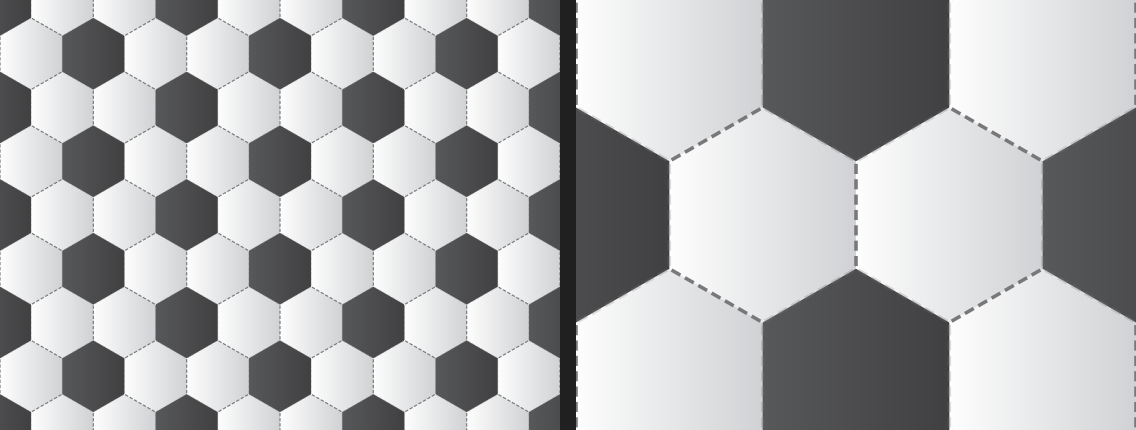
Left, the full canvas; right, a detail of the centre.
Give the GLSL for this pattern, as a Shadertoy shader.

```glsl
#define COLUMNS 9.0
#define ROWS 8.0
#define SEAM_WIDTH 0.019
#define DASHES 7.0
#define DASH_FILL 0.66
#define DARK_SEAM 0.25
#define SEAM_COLOR vec3(0.47, 0.47, 0.48)
#define LIGHT_LEFT vec3(0.995)
#define LIGHT_RIGHT vec3(0.815, 0.822, 0.832)
#define DARK_LEFT vec3(0.342, 0.346, 0.352)
#define DARK_RIGHT vec3(0.252, 0.250, 0.256)

const float ROW_STEP = 0.8660254;  // row spacing for hexagons of width 1
const float SIDE = 0.5773503;      // hexagon side length

// 1 for every third hexagon of a row, staggered on odd rows
float isDark(vec2 center) {
    float row = floor(center.y / ROW_STEP + 0.5);
    float phase = mod(center.x + 1.5 * row + 0.5, 3.0);
    return step(phase, 1.0);
}

// Left-to-right gradient inside one hexagon
vec3 panelColor(vec2 local, float dark) {
    float t = clamp(local.x + 0.5, 0.0, 1.0);
    return mix(mix(LIGHT_LEFT, LIGHT_RIGHT, t), mix(DARK_LEFT, DARK_RIGHT, t), dark);
}

// Offset from the nearest hexagon center
vec2 hexLocal(vec2 p) {
    vec2 cell = vec2(1.0, 2.0 * ROW_STEP);
    vec2 a = mod(p + 0.5 * cell, cell) - 0.5 * cell;
    vec2 b = mod(p, cell) - 0.5 * cell;
    return dot(a, a) < dot(b, b) ? a : b;
}

float coverage(float dist, float pixel) {
    return clamp(dist / pixel + 0.5, 0.0, 1.0);
}

void mainImage(out vec4 fragColor, in vec2 fragCoord) {
    vec2 p = fragCoord / iResolution.xy * vec2(COLUMNS, ROWS * ROW_STEP);
    float pixel = COLUMNS / iResolution.x;
    vec2 local = hexLocal(p);
    vec2 center = p - local;

    // Direction of the closest side
    vec2 axis = vec2(1.0, 0.0);
    float reach = -1.0;
    for (int i = 0; i < 6; i++) {
        float angle = radians(60.0) * float(i);
        vec2 dir = vec2(cos(angle), sin(angle));
        float d = dot(local, dir);
        if (d > reach) { reach = d; axis = dir; }
    }
    float edge = 0.5 - reach;

    // Both panels that share this side, blended across it
    float dark = isDark(center);
    float neighborDark = isDark(center + axis);
    vec3 color = mix(panelColor(local - axis, neighborDark),
                     panelColor(local, dark), coverage(edge, pixel));

    // Dashed stitching, faint where a dark panel meets a light one
    float along = dot(local, vec2(-axis.y, axis.x)) / SIDE * DASHES;
    float fromDash = abs(fract(along + 0.5) - 0.5);
    float dash = coverage((0.5 * DASH_FILL - fromDash) * SIDE / DASHES, pixel);
    float seam = dash * coverage(0.5 * SEAM_WIDTH - edge, pixel);
    seam *= mix(1.0, DARK_SEAM, max(dark, neighborDark));

    fragColor = vec4(mix(color, SEAM_COLOR, seam), 1.0);
}
```
